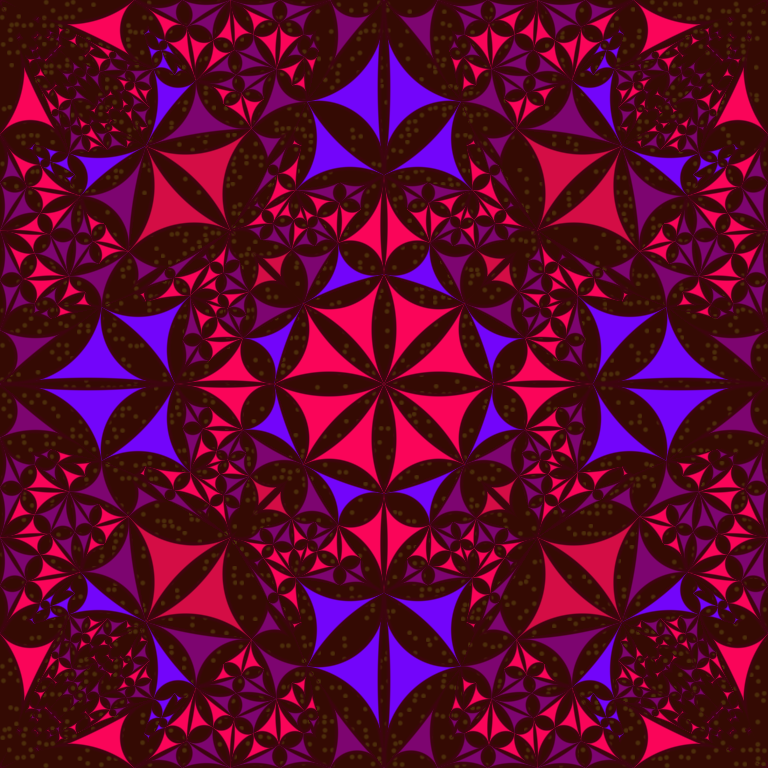
Write a three.js fragment shader that draws this pattern.

```glsl
varying vec2 vUv;

const vec3 WINE = vec3(0.24, 0.015, 0.06);
const vec3 BARK = vec3(0.205, 0.04, 0.012);
const vec3 OLIVE = vec3(0.32, 0.21, 0.05);

float cross2(vec2 u, vec2 v) { return u.x * v.y - u.y * v.x; }

vec2 hash2(vec2 c) {
  return fract(sin(vec2(dot(c, vec2(127.1, 311.7)), dot(c, vec2(269.5, 183.3)))) * 4375.85);
}

vec3 glassColor(int kind) {
  if (kind == 0) return vec3(0.98, 0.02, 0.35);
  if (kind == 1) return vec3(0.45, 0.02, 0.98);
  if (kind == 2) return vec3(0.49, 0.02, 0.44);
  return vec3(0.83, 0.05, 0.27);
}

vec3 barycentric(vec2 p, vec2 a, vec2 b, vec2 c) {
  return vec3(cross2(b - p, c - p), cross2(c - p, a - p), cross2(a - p, b - p))
    / cross2(b - a, c - a);
}

// Signed distance to the arc over edge ab, orthogonal to the circumcircle
float petalArc(vec2 p, vec2 a, vec2 b, vec2 c) {
  vec2 edge = b - a;
  float area = cross2(edge, c - a);
  float opening = max(dot(a - c, b - c), 0.14 * abs(area));
  opening = min(opening, abs(area) * 6.0);
  float value = dot(p - a, p - b) * opening + cross2(edge, p - a) * area;
  vec2 slope = (2.0 * p - a - b) * opening + vec2(-edge.y, edge.x) * area;
  return value / max(length(slope), 1e-6);
}

// Dark speckled petals made with cellular noise
vec3 petalColor(float depth) {
  vec2 q = vUv * 110.0;
  vec2 cell = floor(q);
  vec2 seed = hash2(cell);
  float dotShape = 1.0 - smoothstep(0.15, 0.5, length(q - cell - 0.3 - 0.4 * seed));
  float speck = dotShape * step(0.72, hash2(cell + 17.0).x);
  vec3 inner = mix(BARK, OLIVE, speck * 0.8);
  return mix(WINE, inner, smoothstep(0.003, 0.012, depth));
}

// One curved tile, split along its medians for each extra level
void tile(vec2 p, vec2 a, vec2 b, vec2 c, int kind, int levels, inout vec3 color) {
  vec3 w = barycentric(p, a, b, c);
  if (min(w.x, min(w.y, w.z)) < -0.0001) return;
  for (int i = 0; i < 2; i++) {
    if (i >= levels) break;
    w = barycentric(p, a, b, c);
    vec2 swapPoint;
    if (w.x < w.y) {
      swapPoint = a; a = b; b = swapPoint; w = w.yxz;
      if (kind != 1) kind = 2 - kind;
    }
    if (w.y < w.z) { swapPoint = b; b = c; c = swapPoint; w = w.xzy; }
    if (w.x < w.y) { swapPoint = a; a = b; b = swapPoint; }
    c = (a + b + c) / 3.0;
    b = (a + b) * 0.5;
  }
  float d = min(petalArc(p, a, b, c), min(petalArc(p, b, c, a), petalArc(p, c, a, b)));
  color = mix(petalColor(-d), glassColor(kind), smoothstep(-0.002, 0.003, d));
}

void main() {
  // Eightfold mirror: x runs outward from the axis, y along it
  vec2 p = abs(vUv * 2.0 - 1.0);
  p = vec2(min(p.x, p.y), max(p.x, p.y));
  vec3 color = WINE;

  // Hubs where petals meet
  vec2 center = vec2(0.0), axisNear = vec2(0.0, 0.286), axisMid = vec2(0.0, 0.544);
  vec2 axisEnd = vec2(0.0, 1.0), diagNear = vec2(0.21), diagMid = vec2(0.4);
  vec2 diagFar = vec2(0.62), corner = vec2(1.0);
  vec2 crown = vec2(0.12, 0.367), notch = vec2(0.24, 0.35), elbow = vec2(0.23, 0.505);
  vec2 wing = vec2(0.2, 0.735), shoulder = vec2(0.345, 0.665), leaf = vec2(0.28, 0.82);
  vec2 spur = vec2(0.49, 0.79), horn = vec2(0.6, 0.82);
  vec2 rimA = vec2(0.14, 1.0), rimB = vec2(0.4, 1.0), rimC = vec2(0.65, 1.0);

  // Central flower and its ring
  tile(p, center, axisNear, diagNear, 0, 0, color);
  tile(p, axisNear, crown, diagNear, 1, 0, color);
  tile(p, axisNear, axisMid, crown, 0, 0, color);
  tile(p, diagNear, notch, diagMid, 3, 0, color);
  tile(p, diagNear, crown, notch, 2, 0, color);
  tile(p, crown, elbow, notch, 2, 1, color);
  tile(p, notch, elbow, diagMid, 2, 1, color);
  tile(p, crown, axisMid, elbow, 0, 1, color);

  // Violet stars and diagonal squares
  tile(p, axisMid, wing, elbow, 1, 0, color);
  tile(p, axisMid, axisEnd, wing, 1, 0, color);
  tile(p, diagMid, elbow, wing, 2, 1, color);
  tile(p, diagMid, wing, shoulder, 2, 0, color);
  tile(p, diagMid, shoulder, diagFar, 3, 0, color);
  tile(p, diagFar, shoulder, spur, 2, 0, color);
  tile(p, diagFar, spur, horn, 1, 0, color);

  // Border clusters and corners
  tile(p, shoulder, wing, leaf, 2, 0, color);
  tile(p, shoulder, leaf, spur, 0, 1, color);
  tile(p, wing, axisEnd, rimA, 2, 0, color);
  tile(p, wing, rimA, leaf, 0, 1, color);
  tile(p, leaf, rimA, rimB, 0, 1, color);
  tile(p, leaf, rimB, spur, 2, 1, color);
  tile(p, spur, rimB, rimC, 0, 1, color);
  tile(p, spur, rimC, horn, 1, 1, color);
  tile(p, horn, rimC, corner, 0, 0, color);
  tile(p, diagFar, horn, corner, 0, 2, color);

  gl_FragColor = vec4(color, 1.0);
}
```
